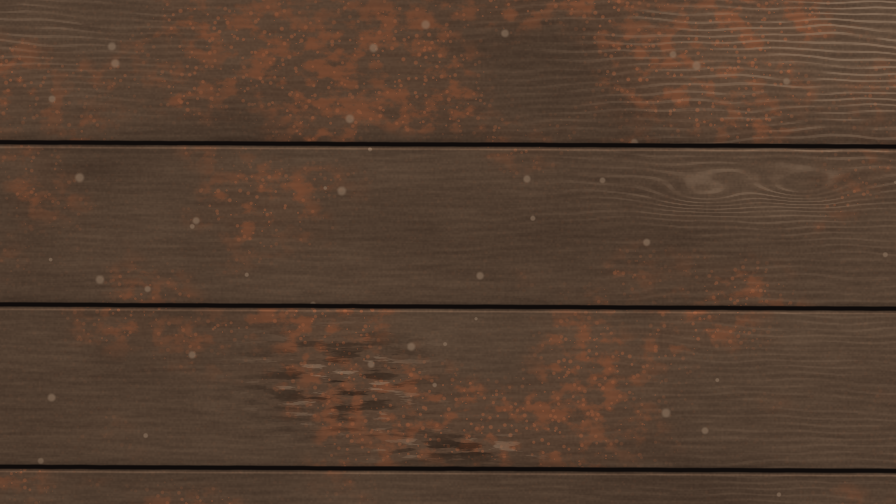
A Shadertoy shader for this texture:

```glsl
// Dark stained horizontal wood planks with rusty wear, pale raised grain and narrow seams.

const float PLANK_HEIGHT = 0.3218;
const float FIRST_SEAM = 0.0741;
const float SEAM_TILT = 0.0048;
const float SEAM_HALF_WIDTH = 0.0042;

const vec3 DARK_WOOD = vec3(0.255, 0.193, 0.150);
const vec3 LIGHT_WOOD = vec3(0.372, 0.292, 0.228);
const vec3 RUST = vec3(0.490, 0.290, 0.190);
const vec3 PALE_GRAIN = vec3(0.560, 0.465, 0.380);
const vec3 SEAM_COLOR = vec3(0.060, 0.045, 0.038);

float hash(vec2 p) {
    vec3 q = fract(vec3(p.xyx) * 0.1031);
    q += dot(q, q.yzx + 33.33);
    return fract((q.x + q.y) * q.z);
}

float valueNoise(vec2 p) {
    vec2 cell = floor(p), f = fract(p);
    f = f * f * (3.0 - 2.0 * f);
    float low = mix(hash(cell), hash(cell + vec2(1, 0)), f.x);
    float high = mix(hash(cell + vec2(0, 1)), hash(cell + vec2(1, 1)), f.x);
    return mix(low, high, f.y);
}

float fbm(vec2 p) {
    float sum = 0.0, weight = 0.5;
    for (int i = 0; i < 5; i++) {
        sum += weight * valueNoise(p);
        p = mat2(1.6, 1.2, -1.2, 1.6) * p + 17.3;
        weight *= 0.5;
    }
    return sum / 0.97;
}

// Cellular flecks: one randomly sized dot per cell, most of them tiny.
float flecks(vec2 p, float density) {
    vec2 cell = floor(p);
    float cover = 0.0;
    for (int j = -1; j <= 1; j++) {
        for (int i = -1; i <= 1; i++) {
            vec2 id = cell + vec2(i, j);
            vec2 center = id + vec2(hash(id), hash(id + 41.7));
            float radius = 0.15 + 0.4 * hash(id + 83.1);
            float present = step(hash(id + 9.4), density);
            float d = length(p - center);
            cover = max(cover, present * (1.0 - smoothstep(radius * 0.4, radius, d)));
        }
    }
    return cover;
}

// Soft elliptical region, 1 at its center.
float spot(vec2 p, vec2 center, vec2 size) {
    vec2 d = (p - center) / size;
    return exp(-dot(d, d));
}

// Height of the growth rings: layered sines, bulging around two knots.
float grainHeight(vec2 p, float seed) {
    float h = p.y + 0.010 * sin(p.x * 4.1 + seed * 3.0 + p.y * 9.0);
    h += 0.004 * sin(p.x * 11.0 - p.y * 31.0 + seed);
    h += 0.0018 * sin(p.x * 37.0 + p.y * 60.0);
    h += 0.012 * (fbm(p * vec2(5.0, 16.0) + seed) - 0.5);
    for (int i = 0; i < 2; i++) {
        float k = float(i);
        h += 0.055 * spot(p, vec2(1.39 + 0.20 * k, 0.612 + 0.015 * k), vec2(0.10, 0.034));
    }
    return h;
}

// Strength of the pale raised grain: strongest toward the upper right.
float sheenMask(vec2 p) {
    float right = smoothstep(0.85, 1.75, p.x) * mix(0.18, 1.0, smoothstep(0.55, 0.95, p.y));
    float left = 0.4 * (1.0 - smoothstep(0.0, 0.55, p.x)) * smoothstep(0.72, 0.95, p.y);
    return right + left + 0.35 * spot(p, vec2(1.45, 0.62), vec2(0.28, 0.07));
}

vec3 plankColor(vec2 p, float plank) {
    float seed = plank * 7.31 + 20.0;
    float blotch = fbm(p * vec2(3.0, 5.0) + seed);
    float fiber = fbm(p * vec2(14.0, 150.0) + seed);
    float dust = valueNoise(p * 240.0 + seed);
    float tone = 0.5 + 0.8 * (blotch - 0.5) + 0.55 * (fiber - 0.5) + 0.24 * (dust - 0.5);
    vec3 color = mix(DARK_WOOD, LIGHT_WOOD, tone);

    // Rust shows through in broken patches and loose flecks.
    float patches = smoothstep(0.46, 0.72, fbm(p * vec2(4.2, 5.5) + seed * 2.7));
    float broken = smoothstep(0.42, 0.72, fbm(p * vec2(38.0, 52.0) + seed));
    color = mix(color, RUST, patches * (0.10 + 0.62 * broken));
    color = mix(color, RUST * 1.15, flecks(p * 95.0, 0.25) * (0.06 + 0.5 * patches));

    // Growth rings catch the light in interrupted lines.
    float sheen = sheenMask(p);
    float ring = sin(grainHeight(p, seed) * 430.0);
    float gaps = smoothstep(0.30, 0.65, fbm(p * vec2(11.0, 50.0) + seed + 5.0));
    color *= 1.0 + 0.12 * sheen + 0.07 * ring * (0.3 + sheen);
    color = mix(color, PALE_GRAIN, 0.60 * sheen * gaps * smoothstep(0.25, 0.95, ring));

    // Worn streaks: dark splits and pale chipped slivers.
    float worn = spot(p, vec2(0.68, 0.24), vec2(0.16, 0.10)) + spot(p, vec2(0.92, 0.11), vec2(0.14, 0.03));
    float sliver = fbm(p * vec2(16.0, 95.0) + 61.0);
    color *= 1.0 - 0.38 * worn * smoothstep(0.48, 0.66, sliver);
    color = mix(color, PALE_GRAIN, 0.6 * worn * (1.0 - smoothstep(0.24, 0.34, sliver)));
    return mix(color, PALE_GRAIN, 0.55 * flecks(p * 45.0 + 7.0, 0.012));
}

void mainImage(out vec4 fragColor, in vec2 fragCoord) {
    vec2 p = fragCoord / iResolution.y;
    float pixel = 1.0 / iResolution.y;
    float row = (p.y + SEAM_TILT * p.x - FIRST_SEAM) / PLANK_HEIGHT;
    vec3 color = plankColor(p, floor(row));

    // Seam with a shaded edge above and a thin lit bevel below.
    float offset = (fract(row + 0.5) - 0.5) * PLANK_HEIGHT;
    float ragged = 0.0012 * (fbm(vec2(p.x * 30.0, floor(row + 0.5) * 5.0 + 40.0)) - 0.5);
    float d = abs(offset + ragged);
    color *= 1.0 - 0.28 * exp(-d * 110.0);
    color *= 1.0 + 0.40 * exp(-pow((offset + 0.0095) / 0.0022, 2.0));
    float seam = 1.0 - smoothstep(SEAM_HALF_WIDTH - pixel, SEAM_HALF_WIDTH + pixel, d);
    fragColor = vec4(mix(color, SEAM_COLOR, seam), 1.0);
}
```
